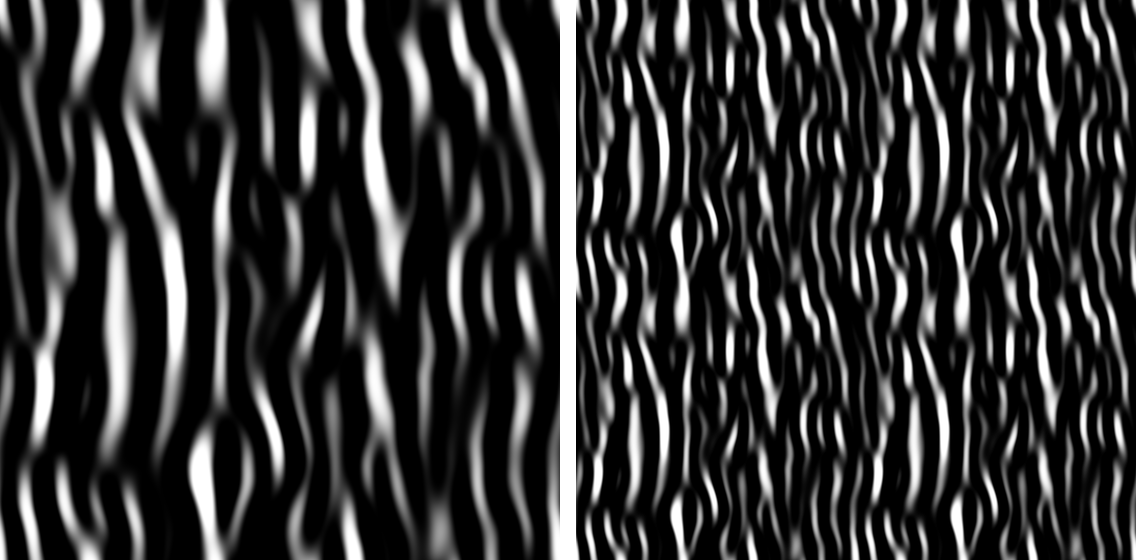
Left, the tile; right, the same tile 2 across and 2 down.
Reproduce this texture procedurally as a Shadertoy shader.

```glsl
const float TAU = 6.2831853;
const vec2 GRID = vec2(8.0, 4.0);        // wrapped cells across the canvas
const int WAVES_PER_CELL = 6;
const vec2 FREQUENCY = vec2(9.0, 16.5);  // streaks per canvas width
const float LEAN = 0.07;                 // mean tilt in radians
const float LEAN_SPREAD = 0.22;
const vec2 INK_RANGE = vec2(-0.2, 2.12); // noise levels of black and white

// Integer hash giving three values in 0..1
vec3 hash3(vec3 seed) {
    uvec3 v = uvec3(seed) * 1664525u + 1013904223u;
    v.x += v.y * v.z;
    v.y += v.z * v.x;
    v.z += v.x * v.y;
    v ^= v >> 16u;
    v.x += v.y * v.z;
    v.y += v.z * v.x;
    v.z += v.x * v.y;
    return vec3(v >> 8u) / 16777216.0;
}

// Smooth value noise in -1..1 that wraps after period cells
float wrappedNoise(vec2 uv, vec2 period, float seed) {
    vec2 p = uv * period;
    vec2 cell = floor(p);
    vec2 f = p - cell;
    f = f * f * f * (f * (f * 6.0 - 15.0) + 10.0);
    vec2 lo = mod(cell, period);
    vec2 hi = mod(cell + 1.0, period);
    float bottom = mix(hash3(vec3(lo, seed)).x, hash3(vec3(hi.x, lo.y, seed)).x, f.x);
    float top = mix(hash3(vec3(lo.x, hi.y, seed)).x, hash3(vec3(hi, seed)).x, f.x);
    return mix(bottom, top, f.y) * 2.0 - 1.0;
}

// One windowed wave; offset is in cells and the window is one cell in radius
float waveletAt(vec2 offset, float frequency, float angle, float phase) {
    float window = max(1.0 - dot(offset, offset), 0.0);
    window *= window;
    vec2 direction = vec2(cos(angle), sin(angle));
    float along = dot(offset / GRID, direction);
    return window * window * cos(TAU * (frequency * along + phase));
}

// Sum of scattered near-vertical waves with unit variance
float streakNoise(vec2 uv) {
    vec2 p = uv * GRID;
    vec2 home = floor(p);
    float sum = 0.0;
    for (int y = -1; y <= 1; y++) {
        for (int x = -1; x <= 1; x++) {
            vec2 cell = home + vec2(x, y);
            vec2 id = mod(cell, GRID);
            for (int i = 0; i < WAVES_PER_CELL; i++) {
                vec3 place = hash3(vec3(id, float(2 * i + 10)));
                vec3 shape = hash3(vec3(id, float(2 * i + 11)));
                float frequency = mix(FREQUENCY.x, FREQUENCY.y, shape.x);
                float angle = LEAN + LEAN_SPREAD * (shape.y * 2.0 - 1.0);
                sum += waveletAt(p - cell - place.xy, frequency, angle, place.z);
            }
        }
    }
    return sum / sqrt(float(WAVES_PER_CELL) * TAU / 36.0);
}

void mainImage(out vec4 fragColor, in vec2 fragCoord) {
    vec2 uv = fragCoord / iResolution.xy;

    // Gentle sideways bends
    uv.x += 0.014 * wrappedNoise(uv, vec2(4.0, 6.0), 1.0);
    uv.x += 0.004 * wrappedNoise(uv, vec2(9.0, 13.0), 2.0);

    // Soft threshold from black gaps to white cores
    float brightness = smoothstep(INK_RANGE.x, INK_RANGE.y, streakNoise(uv));
    fragColor = vec4(vec3(brightness), 1.0);
}
```
